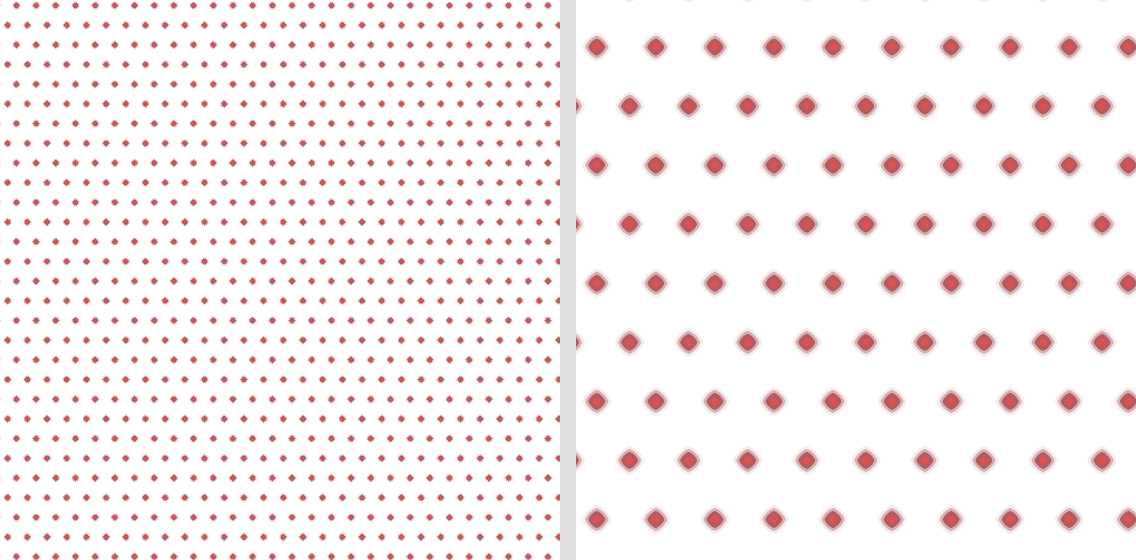
Left, the full canvas; right, a detail of the centre.
Reproduce this pattern procedurally as a three.js fragment shader.

```glsl
// Small red diamond dots with soft, dusky rims on white, in staggered rows.
// Each point is folded into its cell, and a rounded-diamond distance
// drives a colour ramp from the bright core out to the paper.

varying vec2 vUv;

const float REPEATS = 256.0 / 9.0;   // cells across and down the canvas
const float ROW_START = 5.0 / 18.0;  // first row below the top edge, in cells
const float EVEN_START = 15.0 / 18.0; // first dot of even rows, in cells
const float ODD_START = 7.0 / 18.0;  // first dot of odd rows, in cells
const float ROUNDNESS = 1.4;         // 1 is a diamond, 2 is a circle

const vec3 PAPER = vec3(1.0);
const vec3 HALO = vec3(0.96, 0.93, 0.93);
const vec3 RIM = vec3(0.85, 0.69, 0.70);
const vec3 BODY = vec3(0.69, 0.36, 0.38);
const vec3 CORE = vec3(0.89, 0.31, 0.31);

// Offset from the nearest dot centre, in cells
vec2 staggeredCell(vec2 p) {
  float y = p.y - ROW_START;
  float row = floor(y + 0.5);
  float start = mix(EVEN_START, ODD_START, mod(row, 2.0));
  float x = fract(p.x - start + 0.5) - 0.5;
  return vec2(x, y - row);
}

// Distance whose level curves are rounded diamonds
float diamondDistance(vec2 p, float power) {
  vec2 a = pow(abs(p) + 1e-5, vec2(power));
  return pow(a.x + a.y, 1.0 / power);
}

// Soft bands from the core outwards, by distance in cells
vec3 dotColour(float d) {
  vec3 colour = mix(CORE, BODY, smoothstep(0.048, 0.094, d));
  colour = mix(colour, RIM, smoothstep(0.134, 0.152, d));
  colour = mix(colour, HALO, smoothstep(0.183, 0.204, d));
  return mix(colour, PAPER, smoothstep(0.232, 0.258, d));
}

void main() {
  vec2 fromTop = vec2(vUv.x, 1.0 - vUv.y) * REPEATS;
  float d = diamondDistance(staggeredCell(fromTop), ROUNDNESS);
  gl_FragColor = vec4(dotColour(d), 1.0);
}
```
